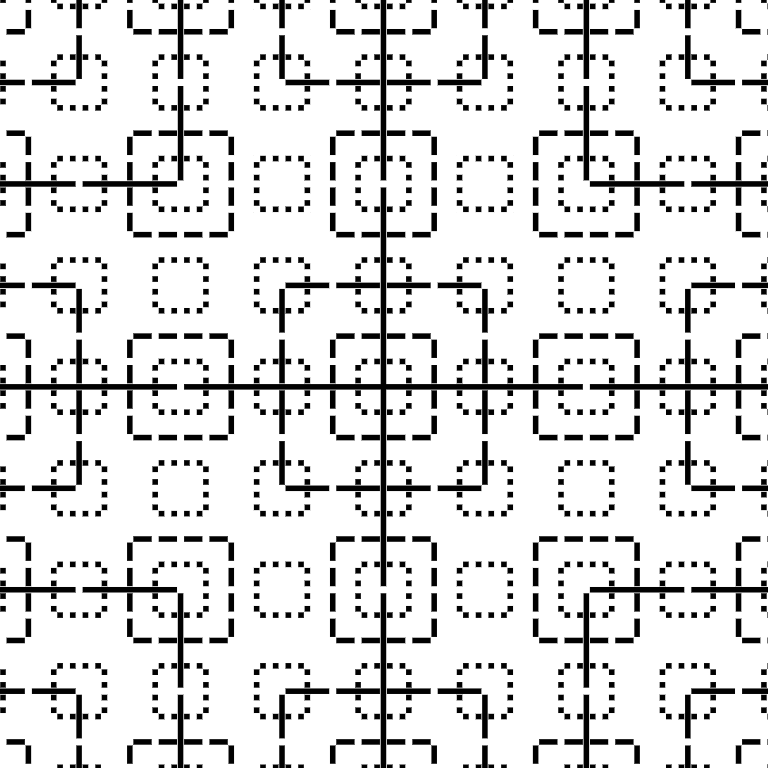
This pattern is drawn by a WebGL 2 fragment shader. Its source:

```glsl
#version 300 es
precision highp float;

uniform vec2 u_resolution;
out vec4 fragColor;

const vec3 PAPER = vec3(1.0);
const vec3 INK = vec3(0.005);
const vec2 CENTER = vec2(0.4993, 0.4963);
const float CELL = 0.1321;        // spacing of the smallest squares
const float LINE_WIDTH = 0.0072;
const float DASH_GAP = 0.0092;
const int LEVELS = 5;

// Wraps p into a square cell centred on the origin
vec2 repeatCell(vec2 p, float spacing) {
    return mod(p + 0.5 * spacing, spacing) - 0.5 * spacing;
}

float boxDistance(vec2 p, vec2 halfSize) {
    vec2 d = abs(p) - halfSize;
    return max(d.x, d.y);
}

// Square outline with four dashes per side and open corners
float dashedSquare(vec2 p, float halfSide, float width, float gap) {
    vec2 q = abs(p);
    float across = max(q.x, q.y) - halfSide;
    float pitch = 0.5 * halfSide;
    float along = mod(min(q.x, q.y), pitch) - 0.5 * pitch;
    return boxDistance(vec2(across, along), 0.5 * vec2(width, pitch - gap));
}

// Nested lattices, each level twice the size of the last
float latticeDistance(vec2 p, float cell, float width, float gap) {
    // Joins the long axes where they cross
    float nearest = min(boxDistance(p, vec2(gap, 0.5 * width)),
                        boxDistance(p, vec2(0.5 * width, gap)));
    for (int level = 0; level < LEVELS; level++) {
        float halfSide = 0.25 * cell * exp2(float(level));
        // The two largest levels share a shifted lattice
        bool large = level > 2;
        float spacing = large ? 8.0 * cell : 4.0 * halfSide;
        float shift = large ? 4.0 * cell : 0.0;
        vec2 local = repeatCell(p - shift, spacing);
        nearest = min(nearest, dashedSquare(local, halfSide, width, gap));
    }
    return nearest;
}

float coverage(float signedDistance, float pixel) {
    return clamp(0.5 - signedDistance / pixel, 0.0, 1.0);
}

void main() {
    vec2 uv = gl_FragCoord.xy / u_resolution;
    float pixel = 1.0 / min(u_resolution.x, u_resolution.y);
    float d = latticeDistance(uv - CENTER, CELL, LINE_WIDTH, DASH_GAP);
    fragColor = vec4(mix(PAPER, INK, coverage(d, pixel)), 1.0);
}
```
